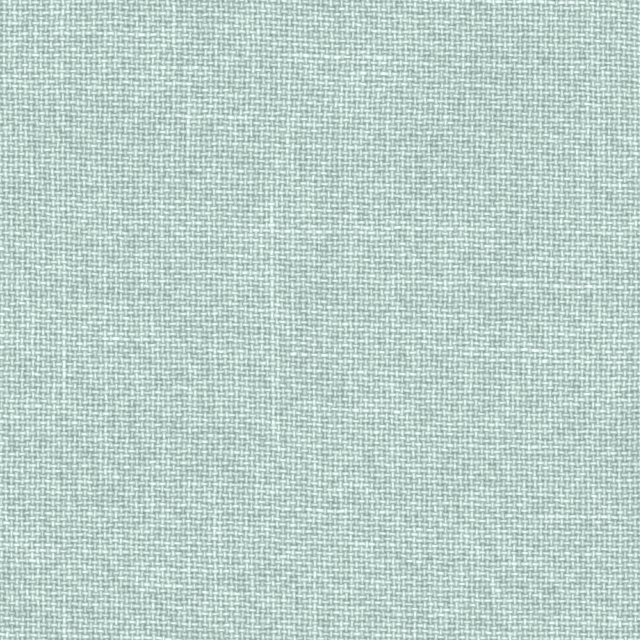
Give the GLSL for this texture, as a three.js fragment shader.

```glsl
// Pale sea-green linen in plain weave: warp and weft threads pass over and
// under each other in a checker, leaving small dark gaps at their corners.
// The rows tilt slightly; noise adds fibre grain and long thin pale slubs.

varying vec2 vUv;

const float PI = 3.14159265;
const vec2 THREADS = vec2(122.0, 120.0);
const float ROW_TILT = 0.025;
const vec3 GAP_COLOR = vec3(0.565, 0.647, 0.625);
const vec3 FIBRE_COLOR = vec3(0.910, 0.990, 0.962);

float hash(vec2 p) {
  return fract(sin(dot(p, vec2(127.1, 311.7))) * 43758.5453);
}

// Smooth value noise from 0 to 1
float noise(vec2 p) {
  vec2 cell = floor(p);
  vec2 f = fract(p);
  f = f * f * (3.0 - 2.0 * f);
  float low = mix(hash(cell), hash(cell + vec2(1.0, 0.0)), f.x);
  float high = mix(hash(cell + vec2(0.0, 1.0)), hash(cell + vec2(1.0)), f.x);
  return mix(low, high, f.y);
}

// Noise from -1 to 1
float signedNoise(vec2 p) {
  return 2.0 * noise(p) - 1.0;
}

// Variation along one thread: independent per thread, stretched lengthwise
float alongThread(float id, float along, float frequency, float seed) {
  return noise(vec2(along * frequency + 97.0 * hash(vec2(id, seed)), id + seed));
}

// Long thickened stretches that occur on a few threads only
float slub(float id, float along, float seed) {
  float chosen = smoothstep(0.70, 1.0, hash(vec2(id, seed + 5.0)));
  float stretch = smoothstep(0.55, 0.95, alongThread(id, along, 0.06, seed));
  return chosen * stretch;
}

// Rounded cross-section with its crest at whole numbers
float ridge(float across, float sharpness) {
  float crest = 0.5 + 0.5 * cos(2.0 * PI * across);
  return pow(max(crest, 0.0001), sharpness);
}

// Brightness of one thread; lift is 1 where it passes on top, -1 below
float thread(float across, float along, float lift, float level, float seed) {
  float id = floor(across + 0.5);
  float knot = slub(id, along, seed);
  float thickness = alongThread(id, along, 0.30, seed + 11.0);
  float sharpness = mix(1.05, 0.65, thickness) * (1.0 - 0.35 * knot);
  float shade = 0.10 * (hash(vec2(id, seed + 23.0)) - 0.5)
              + 0.22 * (alongThread(id, along, 0.60, seed + 31.0) - 0.5);
  float height = level + 0.36 * lift + 0.22 * knot;
  return ridge(across, sharpness) * (height + shade);
}

// Tilts the rows and bends the threads by slow drift and local wobble
vec2 bend(vec2 p) {
  vec2 drift = vec2(signedNoise(p * vec2(0.025, 0.045)),
                    signedNoise(p * vec2(0.045, 0.025) + 40.0));
  vec2 wobble = vec2(signedNoise(p * vec2(0.70, 0.50) + 13.0),
                     signedNoise(p * vec2(0.50, 0.70) + 71.0));
  vec2 tilt = vec2(0.0, ROW_TILT * p.x);
  return p + tilt + 0.35 * drift + 0.14 * wobble;
}

void main() {
  vec2 cloth = vUv * THREADS;
  vec2 p = bend(cloth);

  // Plain weave: the upper thread alternates at each crossing
  float lift = cos(PI * p.x) * cos(PI * p.y);
  float warp = thread(p.x, p.y, lift, 0.57, 3.0);
  float weft = thread(p.y, p.x, -lift, 0.66, 59.0);
  float tone = max(warp, weft);

  // Fibre grain, uneven crossings and very faint cloudy shading
  tone += 0.17 * signedNoise(cloth * 2.3 + 17.0);
  tone += 0.11 * signedNoise(cloth * 1.2 + 83.0);
  tone += 0.02 * signedNoise(cloth * vec2(0.05, 0.12) + 29.0);

  vec3 color = mix(GAP_COLOR, FIBRE_COLOR, clamp(tone, -0.15, 1.2));
  gl_FragColor = vec4(color, 1.0);
}
```
